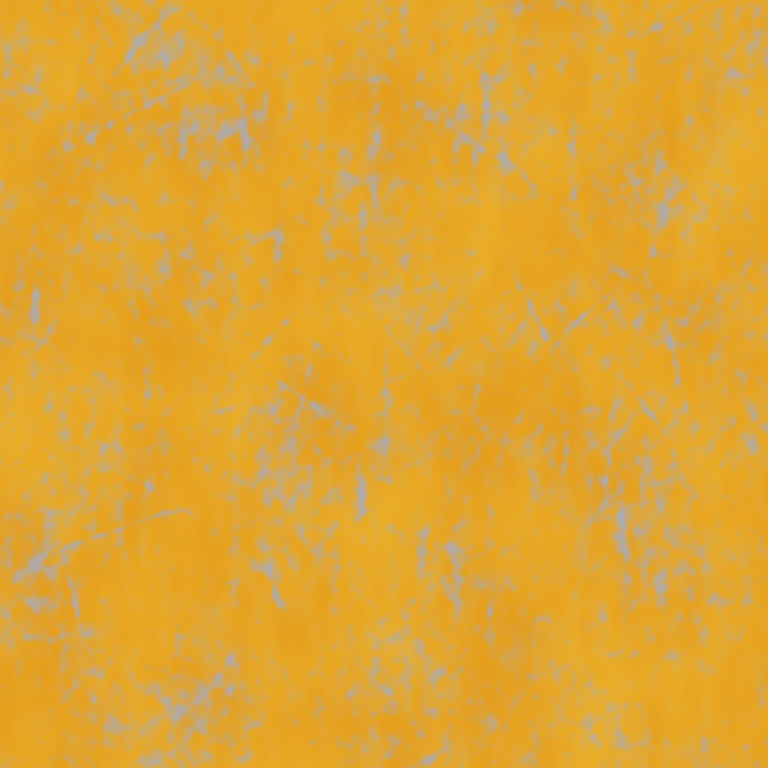
Write a three.js fragment shader that draws this texture.

```glsl
#define ORANGE vec3(0.895, 0.618, 0.110)
#define YELLOW vec3(0.918, 0.678, 0.150)
#define BLUE_GREY vec3(0.655, 0.672, 0.765)
#define FLECK_SCALE vec2(54.0, 44.0)
#define CLUSTER_SCALE 6.5
#define MOTTLE_SCALE vec2(44.0, 26.0)
#define SCRATCH_COUNT 48
#define SCRATCH_WIDTH 0.0048
#define SCRATCH_BOOST 0.50
#define FLECK_STRENGTH 0.70
#define HAZE_STRENGTH 0.15

varying vec2 vUv;

vec2 hash2(vec2 p) {
  vec2 q = vec2(dot(p, vec2(127.1, 311.7)), dot(p, vec2(269.5, 183.3)));
  return fract(sin(q) * 43758.55);
}

float gradientDot(vec2 cell, vec2 corner, vec2 f) {
  float angle = 6.2832 * hash2(cell + corner).x;
  return dot(vec2(cos(angle), sin(angle)), f - corner);
}

float gradientNoise(vec2 p) {
  vec2 cell = floor(p);
  vec2 f = fract(p);
  vec2 u = f * f * f * (f * (f * 6.0 - 15.0) + 10.0);
  float low = mix(gradientDot(cell, vec2(0.0), f), gradientDot(cell, vec2(1.0, 0.0), f), u.x);
  float high = mix(gradientDot(cell, vec2(0.0, 1.0), f), gradientDot(cell, vec2(1.0), f), u.x);
  return mix(low, high, u.y);
}

float fbm(vec2 p) {
  float sum = 0.0;
  float amplitude = 1.0;
  for (int i = 0; i < 3; i++) {
    sum += amplitude * gradientNoise(p);
    p = mat2(1.6, 1.2, -1.2, 1.6) * p + 17.3;
    amplitude *= 0.5;
  }
  return sum;
}

// Distance across a segment, and how near its tips the point lies
vec2 segmentField(vec2 p, vec2 center, vec2 direction, float halfLength) {
  vec2 d = p - center;
  float along = clamp(dot(d, direction), -halfLength, halfLength);
  return vec2(length(d - direction * along), abs(along) / halfLength);
}

// Steep, slightly bent scratches that fade at the tips
float scratches(vec2 p) {
  p += 0.008 * vec2(gradientNoise(p * 13.0), gradientNoise(p * 13.0 + 41.0));
  float result = 0.0;
  for (int i = 0; i < SCRATCH_COUNT; i++) {
    float id = float(i);
    vec2 center = hash2(vec2(id, 3.7));
    vec2 shape = hash2(vec2(id, 9.2));
    float lean = shape.x * 2.0 - 1.0;
    float angle = 1.5708 + 1.5 * lean * abs(lean);
    float halfLength = mix(0.04, 0.13, shape.y * shape.y);
    vec2 field = segmentField(p, center, vec2(cos(angle), sin(angle)), halfLength);
    float width = SCRATCH_WIDTH * mix(0.7, 1.5, hash2(vec2(id, 5.1)).x);
    float fade = 1.0 - 0.5 * field.y * field.y;
    result = max(result, fade * exp(-field.x * field.x / (width * width)));
  }
  return result;
}

void main() {
  vec2 p = vUv;

  // Cloudy paint with faint vertical brushing
  float clouds = fbm(p * vec2(7.0, 5.5) + 7.0);
  float mottle = fbm(p * MOTTLE_SCALE + 31.0);
  float brushing = gradientNoise(p * vec2(36.0, 5.0) + 53.0);
  float tone = 0.5 + 0.75 * clouds + 0.25 * mottle + 0.25 * brushing;
  vec3 color = mix(ORANGE, YELLOW, clamp(tone, 0.0, 1.0));

  // Worn flecks gather in clusters and along the scratches
  float grain = gradientNoise(p * FLECK_SCALE);
  grain += 0.55 * gradientNoise(mat2(0.8, 0.6, -0.6, 0.8) * p * FLECK_SCALE * 1.9 + 23.0);
  float cluster = fbm(p * CLUSTER_SCALE + 61.0);
  float scratch = scratches(p);
  float wear = 0.9 * grain + 0.55 * cluster + SCRATCH_BOOST * scratch;
  float flecks = FLECK_STRENGTH * smoothstep(-0.02, 0.96, wear);

  // Thin haze, denser in worn areas, and a few pale rubbed patches
  float haze = HAZE_STRENGTH * smoothstep(-0.3, 0.8, mottle + 0.6 * cluster);
  float rubbed = smoothstep(0.28, 0.7, fbm(p * 9.0 + 83.0));
  haze += 0.22 * rubbed * (0.7 + mottle) + 0.05 * scratch;

  color = mix(color, BLUE_GREY, clamp(flecks + haze, 0.0, 0.9));
  gl_FragColor = vec4(color, 1.0);
}
```
